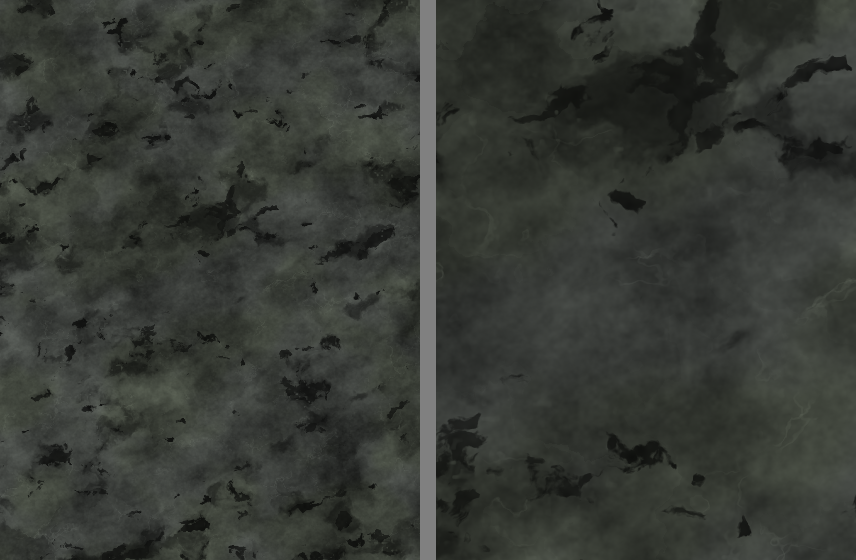
Left, the full canvas; right, a detail of the centre.
Give the GLSL for this texture, as a Shadertoy shader.

```glsl
float hash(vec2 p) {
    return fract(sin(dot(p, vec2(127.1, 311.7))) * 43758.5453);
}

float noise(vec2 p) {
    vec2 i = floor(p), f = fract(p);
    f = f * f * (3.0 - 2.0 * f);
    return mix(mix(hash(i), hash(i + vec2(1, 0)), f.x),
               mix(hash(i + vec2(0, 1)), hash(i + vec2(1, 1)), f.x), f.y);
}

float fbm(vec2 p) {
    float sum = 0.0, amp = 0.5;
    for (int i = 0; i < 5; i++) {
        sum += amp * noise(p);
        p = mat2(1.6, 1.2, -1.2, 1.6) * p + 17.3;
        amp *= 0.5;
    }
    return sum / 0.97;
}

// Crystal cells: x = distance to the border, y = random value of the cell
vec2 crystals(vec2 p) {
    vec2 cell = floor(p);
    float nearest = 9.0, second = 9.0, id = 0.0;
    for (int y = -1; y <= 1; y++)
    for (int x = -1; x <= 1; x++) {
        vec2 c = cell + vec2(x, y);
        float d = length(c + vec2(hash(c), hash(c + 41.7)) - p);
        if (d < nearest) {
            second = nearest;
            nearest = d;
            id = hash(c + 9.1);
        } else {
            second = min(second, d);
        }
    }
    return vec2(second - nearest, id);
}

void mainImage(out vec4 fragColor, in vec2 fragCoord) {
    vec2 uv = fragCoord / iResolution.y;

    // Grain runs slightly uphill to the right, with ragged outlines
    vec2 p = mat2(0.96, -0.28, 0.28, 0.96) * uv * vec2(0.92, 1.12) + 3.0;
    vec2 warp = vec2(fbm(uv * 36.0), fbm(uv * 36.0 + 50.0)) - 0.5;
    vec2 q = p + warp * 0.04;

    // Cloudy feldspar with faint crystal facets
    float clouds = fbm(q * 17.0);
    float broad = fbm(p * 5.0 + 31.0);
    vec2 facet = crystals(q * 13.0 + warp * 0.4);
    float tone = 0.243 + (clouds - 0.5) * 0.27 + (broad - 0.5) * 0.11;
    tone += (facet.y - 0.5) * 0.03;

    // Fine mineral grain and mottling
    float grit = fbm(uv * 150.0 + 13.0) - 0.5;
    tone += (noise(uv * 330.0) - 0.5) * 0.022;
    tone += grit * 0.05 + (fbm(p * vec2(60.0, 100.0)) - 0.5) * 0.05;

    // Pale hairline cracks, broken into short pieces
    float broken = smoothstep(0.52, 0.68, fbm(uv * 24.0 + 70.0));
    float crack = 1.0 - smoothstep(0.01, 0.045, facet.x);
    float vein = 1.0 - smoothstep(0.003, 0.014, abs(fbm(p * 20.0 + 90.0) - 0.5));
    tone += broken * (crack * 0.035 + vein * 0.028);

    // Smoky dark patches with grainy borders
    float smoke = fbm(q * vec2(16.0, 17.0) + 120.0);
    float patches = smoothstep(0.56, 0.72, smoke + grit * 0.12);
    tone *= 1.0 - 0.42 * patches;

    // Black flakes gathered in the patches, some solid and some crumbling
    float flakeField = fbm(q * vec2(34.0, 42.0) + 160.0);
    flakeField += 0.75 * (smoke - 0.5) + grit * 0.13;
    float flakes = smoothstep(0.695, 0.765, flakeField);
    float solid = 0.72 + 0.26 * smoothstep(0.4, 0.6, fbm(uv * 20.0 + 190.0));
    tone = mix(tone, 0.055 + 0.03 * noise(uv * 180.0), flakes * solid);

    // Silvery glints, mostly inside the dark patches
    float glint = smoothstep(0.70, 0.95, noise(uv * 230.0 + 7.0));
    glint *= smoothstep(0.48, 0.66, fbm(uv * 26.0 + 210.0));
    tone += glint * (0.02 + 0.10 * patches);

    // Green tint varies between olive and neutral grey
    float olive = smoothstep(0.35, 0.65, fbm(p * 10.0 + 250.0));
    vec3 tint = mix(vec3(0.95, 1.0, 0.945), vec3(0.93, 1.0, 0.87), olive);
    fragColor = vec4(clamp(tone, 0.03, 0.40) * tint, 1.0);
}
```
